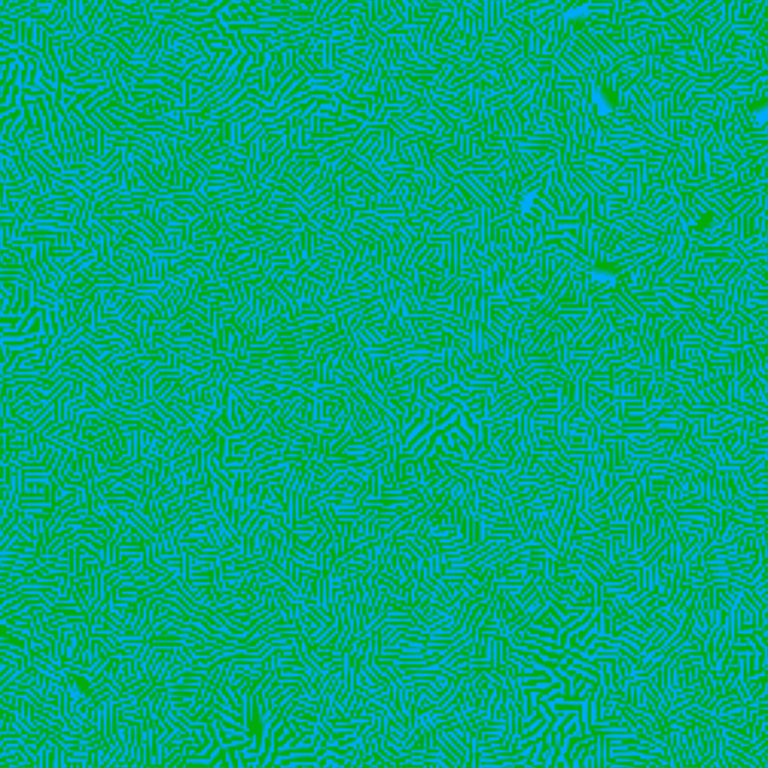
A WebGL 2 fragment shader for this pattern:

```glsl
#version 300 es
precision highp float;
// Fine labyrinth of green and blue threads, drawn with phasor noise: wave
// packets with wandering directions are summed and only their phase is kept.
// The wave is sampled on a coarse lattice and blended, giving stepped threads.

#define CELLS 252.0        // lattice samples across the canvas
#define LINES 114.0        // thread periods across the canvas
#define PACKETS 44.0       // wave packets across the canvas
#define PACKET_FALLOFF 3.2 // how sharply a packet fades
#define TURN_SCALE 0.3     // how fast the directions wander
#define TURN_JITTER 0.32   // random turn of each packet
#define CALM_SCALE 0.16    // size of the calmer, wider regions
#define CALM_SLOWING 0.3   // loss of frequency in calm regions
#define BLOT_SHARE 0.005   // share of packets that become soft blots
#define CONTRAST 1.6       // contrast after blending
#define DRIFT 0.1          // broad drift of the tone
#define TONE_SHIFT -0.035  // lean towards green

uniform vec2 u_resolution;
out vec4 fragColor;

const float TAU = 6.2831853;
const vec3 GREEN = vec3(0.0, 0.67, 0.04);
const vec3 BLUE = vec3(0.0, 0.665, 0.98);

// Integer hash: three random values in 0..1 for a lattice point
vec3 hash3(vec2 cell, uint seed) {
    uvec3 v = uvec3(uvec2(ivec2(cell) + 4096), seed);
    v = v * 1664525u + 1013904223u;
    v += v.yzx * v.zxy;
    v ^= v >> 16u;
    v += v.yzx * v.zxy;
    return vec3(v >> 8u) / 16777216.0;
}

// Smooth value noise
float valueNoise(vec2 p, uint seed) {
    vec2 cell = floor(p);
    vec2 f = fract(p);
    f = f * f * (3.0 - 2.0 * f);
    float low = mix(hash3(cell, seed).x, hash3(cell + vec2(1, 0), seed).x, f.x);
    float high = mix(hash3(cell + vec2(0, 1), seed).x, hash3(cell + 1.0, seed).x, f.x);
    return mix(low, high, f.y);
}

// Wave of the nearby packets, 0 for green and 1 for blue
float threadWave(vec2 uv) {
    vec2 p = uv * PACKETS;
    vec2 home = floor(p);
    vec2 phasor = vec2(1e-5, 0.0);
    for (int y = -1; y <= 1; y++) {
        for (int x = -1; x <= 1; x++) {
            vec2 cell = home + vec2(x, y);
            vec3 rnd = hash3(cell, 1u);
            vec3 kind = hash3(cell, 3u);
            vec2 offset = p - cell - rnd.xy;
            float turn = 2.0 * valueNoise(cell * TURN_SCALE, 2u)
                       + TURN_JITTER * (kind.x - 0.5);
            float calm = smoothstep(0.7, 1.0, valueNoise(cell * CALM_SCALE, 4u));
            float blot = step(kind.y, BLOT_SHARE);
            float slowing = mix(1.0 - CALM_SLOWING * calm, 0.25, blot);
            float frequency = LINES / PACKETS * slowing;
            vec2 direction = vec2(cos(TAU * turn), sin(TAU * turn));
            float phase = TAU * (frequency * dot(direction, offset) + rnd.z);
            float weight = exp(-PACKET_FALLOFF * dot(offset, offset));
            phasor += weight * vec2(cos(phase), sin(phase));
        }
    }
    // One hard edge and one soft slope in each period
    float turns = atan(phasor.y, phasor.x) / TAU;
    float slope = 0.5 - fract(turns + 0.25);
    float wave = 0.22 * cos(TAU * turns) + 0.85 * slope;
    return clamp(0.5 + wave, 0.0, 1.0);
}

// Wave at a lattice sample
float latticeWave(vec2 cell) {
    return threadWave((cell + 0.5) / CELLS);
}

void main() {
    vec2 uv = gl_FragCoord.xy / min(u_resolution.x, u_resolution.y);

    // Blend the four nearest samples
    vec2 p = uv * CELLS - 0.5;
    vec2 cell = floor(p);
    vec2 f = fract(p);
    float low = mix(latticeWave(cell), latticeWave(cell + vec2(1, 0)), f.x);
    float high = mix(latticeWave(cell + vec2(0, 1)), latticeWave(cell + 1.0), f.x);
    float blend = mix(low, high, f.y);

    // Contrast, broad drift and colour
    float drift = DRIFT * (valueNoise(uv * 14.0, 5u) - 0.5);
    float tone = 0.5 + CONTRAST * (blend - 0.5) + drift + TONE_SHIFT;
    fragColor = vec4(mix(GREEN, BLUE, clamp(tone, 0.0, 1.0)), 1.0);
}
```
